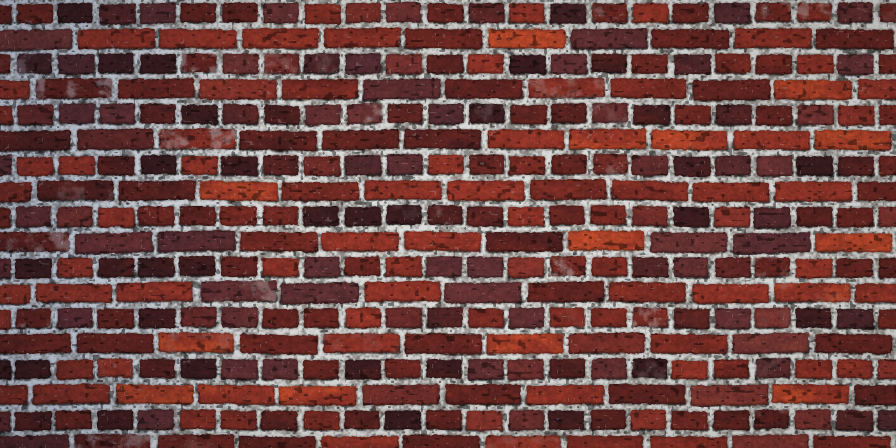
Write a Shadertoy shader that draws this texture.

```glsl
// Weathered red brick wall in English cross bond: courses of short headers
// alternate with courses of long stretchers, every second stretcher course
// shifted by half a brick. Rounded boxes worn by noise sit in pale mortar.

float hash(vec2 p) {
    return fract(sin(dot(p, vec2(127.1, 311.7))) * 43758.5);
}

float noise(vec2 p) {
    vec2 i = floor(p), f = fract(p);
    f = f * f * (3.0 - 2.0 * f);
    return mix(mix(hash(i), hash(i + vec2(1, 0)), f.x),
               mix(hash(i + vec2(0, 1)), hash(i + vec2(1, 1)), f.x), f.y);
}

float fbm(vec2 p) {
    float sum = 0.0, amp = 0.5;
    for (int i = 0; i < 4; i++) {
        sum += amp * noise(p);
        p = p * 2.03 + 17.3;
        amp *= 0.5;
    }
    return sum / 0.9375;
}

float roundedBox(vec2 p, vec2 halfSize, float radius) {
    vec2 d = abs(p) - halfSize + radius;
    return length(max(d, 0.0)) + min(max(d.x, d.y), 0.0) - radius;
}

// Fired clay: tone runs from burnt to bright, plum bricks are greyer
vec3 clayColor(float tone, float plum) {
    vec3 c = mix(vec3(0.20, 0.10, 0.11), vec3(0.36, 0.135, 0.12), smoothstep(0.0, 0.45, tone));
    c = mix(c, vec3(0.51, 0.185, 0.145), smoothstep(0.4, 0.85, tone));
    c = mix(c, vec3(0.64, 0.25, 0.15), smoothstep(0.93, 1.1, tone));
    return mix(c, vec3(0.33, 0.18, 0.20), plum);
}

void mainImage(out vec4 fragColor, in vec2 fragCoord) {
    // One unit is one course, counted downward from the top edge
    vec2 uv = fragCoord / iResolution.xy;
    float courses = 17.6;
    float pixel = courses / iResolution.y;
    vec2 p = vec2(fragCoord.x / iResolution.y, 1.0 - uv.y) * courses;
    p.y += 0.10 * (noise(vec2(p.x * 0.25, p.y * 0.2)) - 0.5);

    // Bond: header and stretcher lengths and the offset of each course
    float row = floor(p.y);
    bool header = mod(row, 2.0) < 0.5;
    float brickLength = header ? 1.613 : 3.226;
    float offset = header ? 0.355 : (mod(row, 4.0) < 1.5 ? 0.92 : 0.42);
    offset += 0.04 * (hash(vec2(row, 3.7)) - 0.5) - 0.003 * row;
    float along = p.x / brickLength - offset;
    vec2 id = vec2(floor(along), row);
    vec2 local = vec2((fract(along) - 0.5) * brickLength, fract(p.y) - 0.5);

    // Brick outline with its own size, tilt and chipped edge
    float r1 = hash(id + 11.3), r2 = hash(id + 47.9), r3 = hash(id + 83.1);
    local += vec2(0.07 * (r1 - 0.5), 0.06 * (r2 - 0.5) + 0.03 * (r3 - 0.5) * local.x);
    vec2 halfSize = vec2(brickLength * 0.5 - 0.085 - 0.04 * r2, 0.385 + 0.035 * (r3 - 0.5));
    float edge = roundedBox(local, halfSize, 0.09);
    edge += 0.10 * (fbm(p * 4.5) - 0.5) + 0.04 * (noise(p * 13.0) - 0.5);
    float brick = 1.0 - smoothstep(-pixel * 0.7, pixel * 0.7, edge);

    // Mortar: sandy grey with pits and shadow beneath the bricks
    float grain = noise(p * 11.0 + 5.0);
    vec3 mortar = mix(vec3(0.50, 0.49, 0.48), vec3(0.80, 0.81, 0.82),
                      smoothstep(0.2, 0.65, 0.6 * fbm(p * 3.0 + 31.0) + 0.4 * grain));
    mortar *= 1.0 - 0.45 * smoothstep(0.68, 0.85, noise(p * 7.0 + 61.0));
    float below = smoothstep(-0.1, 0.4, local.y);
    float crack = smoothstep(0.35, 0.7, noise(p * 2.2 + 90.0));
    mortar *= 1.0 - (0.15 + 0.55 * below * crack) * (1.0 - smoothstep(0.0, 0.10, edge));

    // Brick face: tone per brick, blotches, grain and dark pits
    float tone = 0.12 + 0.85 * hash(id + 5.1) + (header ? -0.12 : 0.12);
    tone += 0.35 * (fbm(p * vec2(0.8, 1.8) + 20.0 * r1) - 0.5);
    float plum = smoothstep(header ? 0.55 : 0.82, 1.0, r3) * 0.8;
    vec3 face = clayColor(tone, plum);
    face *= 0.80 + 0.26 * fbm(p * vec2(3.0, 6.0) + 9.0) + 0.20 * grain;
    face *= 1.0 - 0.4 * smoothstep(0.72, 0.9, noise(p * vec2(5.0, 8.0) + 40.0));
    face *= 1.0 - 0.35 * smoothstep(-0.13, 0.0, edge) * (0.4 + 0.6 * below);

    // Pale lime bloom on a few bricks and scattered flecks
    float bloom = smoothstep(0.86, 1.0, r2) * smoothstep(0.45, 0.75, fbm(p * 2.5 + 70.0));
    float fleck = smoothstep(0.86, 0.96, noise(p * 9.0 + 120.0));
    face = mix(face, vec3(0.66, 0.60, 0.61), 0.6 * bloom + 0.3 * fleck);

    // Cooler, dimmer light toward the left side and the corners
    vec3 color = mix(mortar, face, brick);
    color *= mix(vec3(0.88, 0.91, 0.97), vec3(1.03, 1.02, 1.0), smoothstep(0.0, 0.35, uv.x));
    vec2 corner = uv - 0.5;
    color *= 1.05 - 0.35 * dot(corner, corner);
    fragColor = vec4(color, 1.0);
}
```
